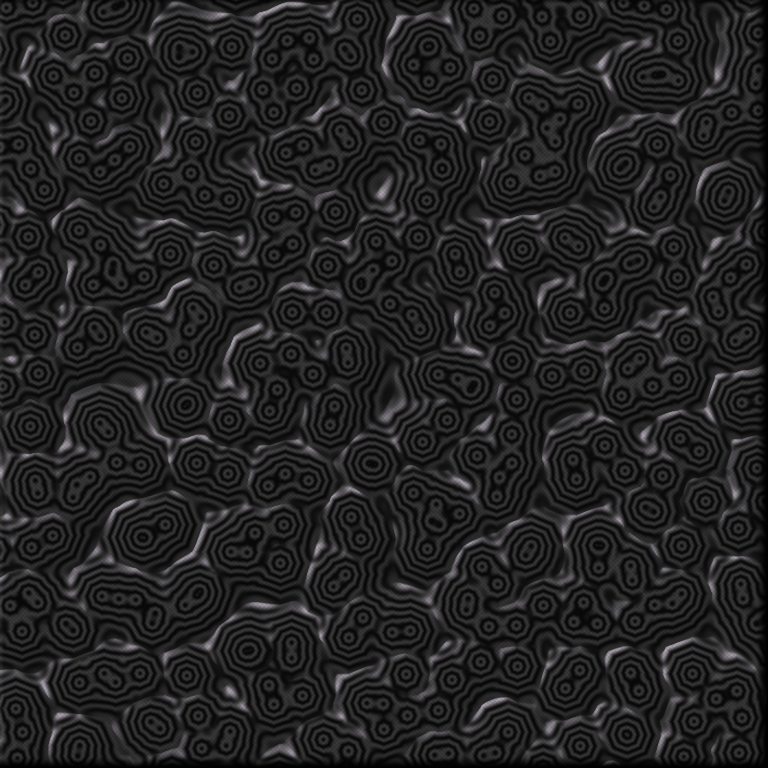
Reproduce this pattern procedurally as a three.js fragment shader.

```glsl
// Dark embossed relief of merging octagonal rings around scattered seeds
#define CELLS 14.0
#define SEED_CHANCE 0.9
#define RING_PERIOD 0.0094
#define BLEND 135.0
#define DARK 0.03
#define GREY 0.205
#define GLOW 0.46
#define BEAD_FREQ 1100.0
#define EDGE 0.016

varying vec2 vUv;

const float TAU = 6.2831853;
const vec2 LIGHT_DIR = vec2(-0.6, 0.8);
const vec3 PALE_TINT = vec3(1.01, 0.965, 1.03);

vec3 hash3(vec3 p) {
  p = fract(p * vec3(0.1031, 0.1030, 0.0973));
  p += dot(p, p.yxz + 33.33);
  return fract((p.xxy + p.yxx) * p.zyx);
}

// Octagonal distance that turns squarer far from the seed
float octagonDistance(vec2 v) {
  v = abs(v);
  float major = max(v.x, v.y);
  float minor = min(v.x, v.y);
  float squareness = smoothstep(0.04, 0.085, major);
  return major + 0.414 * minor * (1.0 - squareness);
}

// Returns the blended outward direction (xy) and the smooth distance (z)
vec3 seedField(vec2 uv) {
  vec2 home = floor(uv * CELLS);
  vec2 direction = vec2(0.0);
  float total = 1e-12;
  for (int j = -2; j <= 2; j++) {
    for (int i = -2; i <= 2; i++) {
      vec2 cell = home + vec2(float(i), float(j));
      for (int k = 0; k < 2; k++) {
        vec3 rnd = hash3(vec3(cell + 17.0, float(k) * 7.0 + 3.0));
        vec2 away = uv - (cell + rnd.xy) / CELLS;
        float weight = exp(-BLEND * octagonDistance(away));
        weight *= step(rnd.z, SEED_CHANCE);
        direction += weight * away / (length(away) + 1e-5);
        total += weight;
      }
    }
  }
  return vec3(direction / total, -log(total) / BLEND);
}

void main() {
  vec3 field = seedField(vUv);
  float slope = length(field.xy);
  float facing = dot(field.xy, LIGHT_DIR) / (slope + 0.08);
  float flatness = smoothstep(0.1, 0.85, 1.0 - slope);
  float outer = smoothstep(0.012, 0.036, field.z);

  // Concentric grooves, fading out on the level ground between seeds
  float ring = 0.5 - 0.5 * cos(TAU * field.z / RING_PERIOD);
  float beads = sin(vUv.x * BEAD_FREQ) * sin(vUv.y * BEAD_FREQ);
  ring *= 1.0 + 0.12 * beads;
  float relief = mix(ring, 0.45 + 0.4 * ring, 0.6 * flatness * outer);
  float tone = mix(DARK, GREY, relief);
  tone *= 1.0 + 0.22 * facing * outer;

  // Pale wedges along the lit side of the valleys
  float lit = smoothstep(-0.15, 0.9, facing);
  float glow = flatness * outer * lit * (0.35 + 0.65 * ring);
  tone += GLOW * glow;

  // Bevelled border: shaded at right and bottom, faintly lit at left
  float shade = smoothstep(0.0, EDGE, 1.0 - vUv.x) * smoothstep(0.0, EDGE, vUv.y);
  shade *= mix(0.6, 1.0, smoothstep(0.0, 0.006, 1.0 - vUv.y));
  tone = tone * shade + 0.06 * (1.0 - smoothstep(0.0, 0.006, vUv.x)) * shade;

  vec3 color = tone * mix(vec3(1.0), PALE_TINT, smoothstep(0.17, 0.3, tone));
  gl_FragColor = vec4(color, 1.0);
}
```
